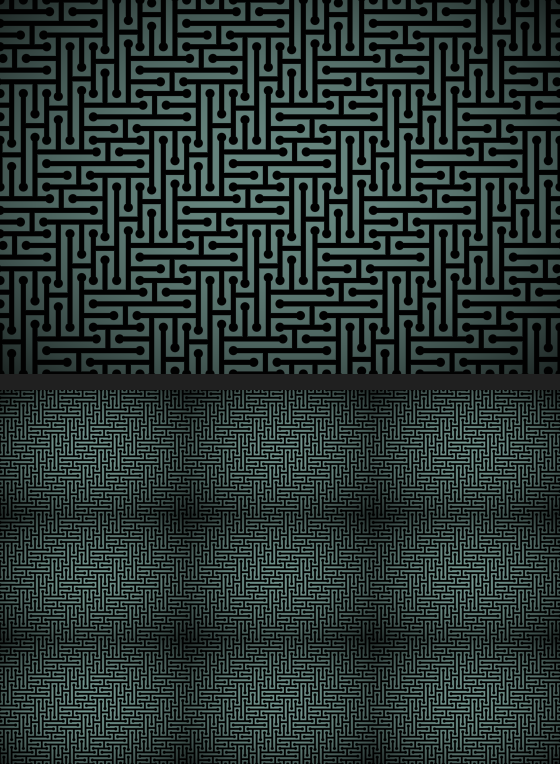
Top: one tile. Bottom: repeated 3 by 3.
A WebGL 2 fragment shader for this pattern:

```glsl
#version 300 es
precision highp float;

uniform vec2 u_resolution;
out vec4 outColor;

const vec2 REPEATS = vec2(3.0, 2.0);
const float PERIOD = 16.0;       // wall spacings in one repeat
const float STEP = 4.0;          // diagonal offset between neighbouring blocks
const float WALL_HALF = 0.22;
const float DOT_RADIUS = 0.39;
const vec3 WALL_COLOR = vec3(0.004, 0.005, 0.005);
const vec3 PATH_COLOR = vec3(0.405, 0.530, 0.503);

float segment(vec2 p, vec2 a, vec2 b) {
  vec2 ab = b - a;
  float t = clamp(dot(p - a, ab) / dot(ab, ab), 0.0, 1.0);
  return length(p - a - ab * t);
}

// Wall with a round dot on each end whose flag is 1.
float wall(vec2 p, vec2 a, vec2 b, vec2 dots) {
  float d = segment(p, a, b) - WALL_HALF;
  float dotA = length(p - a) - mix(WALL_HALF, DOT_RADIUS, dots.x);
  float dotB = length(p - b) - mix(WALL_HALF, DOT_RADIUS, dots.y);
  return min(d, min(dotA, dotB));
}

// Bring a point into one block of the diagonal chain.
vec2 foldChain(vec2 p) {
  float row = floor(p.y / STEP + 0.5);
  p += vec2(STEP, -STEP) * row;
  p.x = mod(p.x + 0.5 * PERIOD, PERIOD) - 0.5 * PERIOD;
  return p.y < 0.0 ? -p : p;     // each block has half-turn symmetry
}

// Chain of parallel walls, dead ends and the links between them.
float chain(vec2 p) {
  vec2 q = foldChain(p);
  float d = wall(q, vec2(-4.0, 0.0), vec2(4.0, 0.0), vec2(1.0));
  d = min(d, wall(q, vec2(-5.0, 1.0), vec2(-2.25, 1.0), vec2(0.0, 1.0)));
  d = min(d, wall(q, vec2(-0.25, 1.0), vec2(5.0, 1.0), vec2(1.0, 0.0)));
  d = min(d, wall(q, vec2(-4.0, 2.0), vec2(0.0, 2.0), vec2(1.0)));
  return min(d, wall(q, vec2(-1.25, 0.0), vec2(-1.25, 2.0), vec2(0.0)));
}

// Horizontal chains interlocked with their transposed twins.
float maze(vec2 p) {
  float across = chain(p - vec2(24.0, 14.0));
  float down = chain(p.yx - vec2(16.0, 30.0));
  return min(across, down);
}

float vignette(vec2 uv) {
  vec2 c = 2.0 * uv - 1.0;
  return 1.0 - 0.363 * dot(c, c);
}

void main() {
  vec2 uv = gl_FragCoord.xy / u_resolution;
  vec2 p = vec2(uv.x, 1.0 - uv.y) * REPEATS * PERIOD;
  float pixel = REPEATS.x * PERIOD / u_resolution.x;

  float path = smoothstep(-0.7 * pixel, 0.7 * pixel, maze(p));
  vec3 color = mix(WALL_COLOR, PATH_COLOR * vignette(uv), path);
  outColor = vec4(color, 1.0);
}
```
